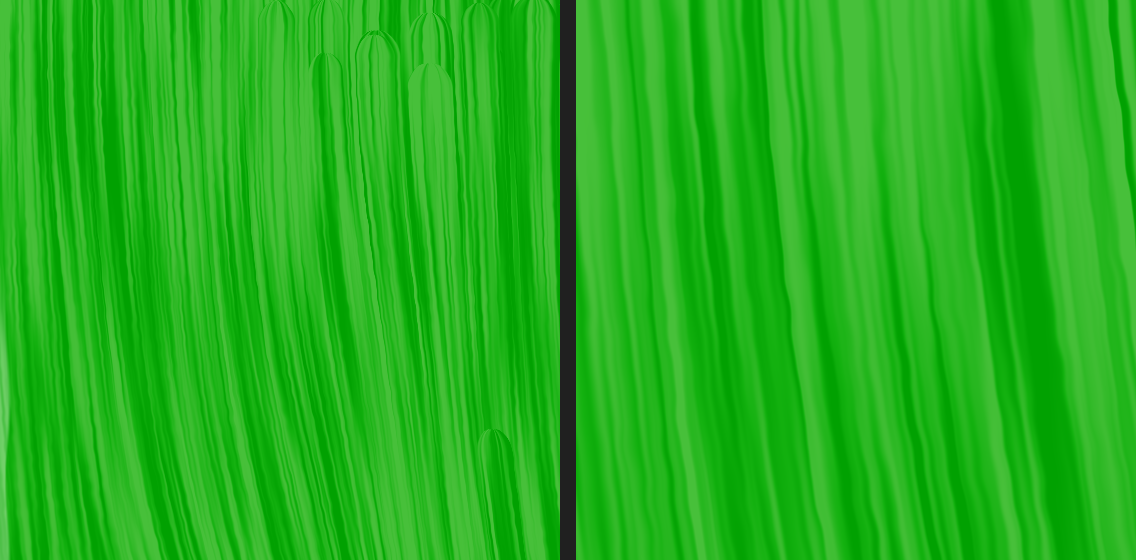
Left, the full canvas; right, a detail of the centre.
A WebGL 1 fragment shader for this texture:

```glsl
precision highp float;
uniform vec2 u_resolution;

#define LAYERS 4
#define COLUMN_WIDTH 0.092
#define BEND 0.115
#define STREAKS 72.0
#define STREAK_CONTRAST 1.4
#define CAP_HEIGHT 1.2
#define RAGGED 0.0022
#define PATCHES 0.2
#define LOAD_RANGE 0.13
#define TONE_LOW 0.2
#define TONE_HIGH 0.75

const vec3 DEEP = vec3(0.005, 0.632, 0.005);
const vec3 MIDDLE = vec3(0.075, 0.695, 0.06);
const vec3 LIGHT = vec3(0.28, 0.752, 0.227);
const vec3 THIN_PAINT = vec3(0.58, 0.86, 0.54);

float hash(vec2 p) {
  return fract(sin(dot(p, vec2(127.1, 311.7))) * 4375.85);
}

float noise(vec2 p) {
  vec2 cell = floor(p);
  vec2 f = fract(p);
  f = f * f * (3.0 - 2.0 * f);
  float low = mix(hash(cell), hash(cell + vec2(1.0, 0.0)), f.x);
  float high = mix(hash(cell + vec2(0.0, 1.0)), hash(cell + 1.0), f.x);
  return mix(low, high, f.y);
}

// Long streaks left by the hairs of the brush, in three widths
float bristles(vec2 q, float seed) {
  float wide = noise(vec2(q.x * STREAKS, q.y * 1.4) + seed);
  float middle = noise(vec2(q.x * STREAKS * 1.9, q.y * 2.4) + seed * 2.3);
  float fine = noise(vec2(q.x * STREAKS * 3.7, q.y * 5.0) + seed * 3.7);
  float streak = 0.32 * wide + 0.36 * middle + 0.32 * fine;
  return 0.5 + STREAK_CONTRAST * (streak - 0.5);
}

// One stroke with a round cap where its hairs converge, fading downwards
void paintStroke(inout float tone, vec2 q, float centre, float top,
                 float halfWidth, float fadeLength, float load, float seed) {
  float below = top - q.y;
  float rise = clamp(1.0 - below / (halfWidth * CAP_HEIGHT), 0.0, 1.0);
  float span = halfWidth * sqrt(max(1.0 - rise * rise, 0.0004));
  float dx = q.x - centre;
  float across = clamp(dx / span, -1.0, 1.0);

  float cover = smoothstep(0.0, 0.003, span - abs(dx))
              * smoothstep(0.0, 0.003, below)
              * (1.0 - smoothstep(0.3, 1.0, below / fadeLength));

  float side = hash(vec2(seed, 3.0)) < 0.5 ? -1.0 : 1.0;
  float groove = smoothstep(0.8, 0.97, across * side);
  float paint = bristles(vec2(centre + across * halfWidth, q.y), seed);
  tone = mix(tone, paint + load - 0.2 * groove, cover);
}

void main() {
  vec2 uv = gl_FragCoord.xy / u_resolution;
  float fall = 1.0 - uv.y;

  // Strokes start upright and sweep to the right as they descend
  float reach = smoothstep(-0.15, 0.35, uv.x) * (1.0 - 0.45 * smoothstep(0.6, 1.0, uv.x));
  float lean = BEND * fall * fall * reach;
  float sway = 0.004 * sin(uv.x * 11.0 + fall * 5.0) + 0.002 * sin(uv.x * 23.0 - fall * 8.0);
  vec2 q = vec2(uv.x - lean + sway, uv.y);
  q.x += RAGGED * (noise(vec2(q.x * 90.0, q.y * 60.0)) - 0.5);

  float tone = bristles(q, 1.7);

  // Overlapping layers of strokes, with most caps near the upper right
  for (int i = 0; i < LAYERS; i++) {
    float layer = float(i) * 17.3 + 5.0;
    float offset = hash(vec2(layer, 1.0));
    float id = floor(q.x / COLUMN_WIDTH + offset);
    float centre = (id + 0.5 - offset) * COLUMN_WIDTH;
    float pick = hash(vec2(id, layer));
    float top = 1.08 - 0.04 * float(i) + 0.16 * (pick - 0.5);
    top += 0.24 * (1.0 - smoothstep(0.42, 0.54, centre));
    float halfWidth = COLUMN_WIDTH * mix(0.36, 0.49, hash(vec2(layer, id)));
    float fadeLength = mix(0.6, 1.6, hash(vec2(id + 9.0, layer)));
    float load = LOAD_RANGE * (hash(vec2(id, layer + 4.0)) - 0.45);
    paintStroke(tone, q, centre, top, halfWidth, fadeLength, load, layer + id * 3.1);
  }

  // A late, darker stroke low on the right
  paintStroke(tone, q, 0.84, 0.235, 0.037, 0.8, -0.14, 61.0);

  // Broad patches of thicker and thinner paint
  tone += PATCHES * (noise(vec2(q.x * 10.0, q.y * 2.4) + 4.0) - 0.5);

  float t = smoothstep(TONE_LOW, TONE_HIGH, tone);
  vec3 colour = mix(DEEP, MIDDLE, clamp(t / 0.35, 0.0, 1.0));
  colour = mix(colour, LIGHT, clamp((t - 0.35) / 0.65, 0.0, 1.0));

  // Thin paint along the lower left border
  float border = 0.004 + 0.018 * noise(vec2(2.0, uv.y * 7.0));
  float bare = (1.0 - smoothstep(border * 0.6, border, uv.x)) * (1.0 - smoothstep(0.35, 0.55, uv.y));
  colour = mix(colour, THIN_PAINT, bare * (0.3 + 0.5 * bristles(q, 8.0)));

  gl_FragColor = vec4(colour, 1.0);
}
```
